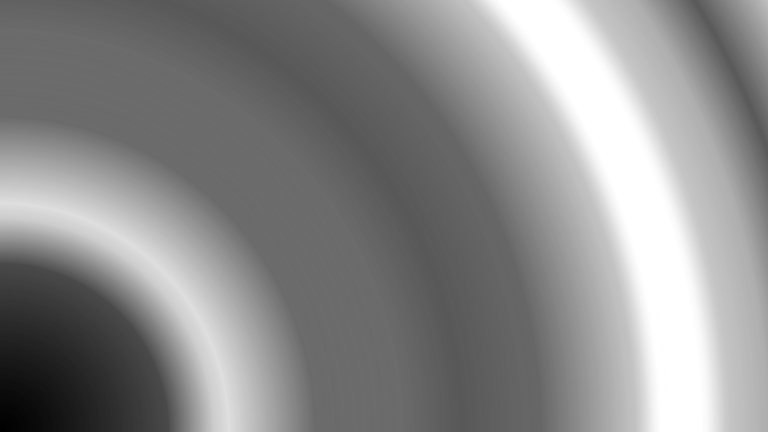
Write a Shadertoy shader that draws this background.

```glsl
// Concentric grey rings of light spreading from the lower-left corner.
// A radial brightness profile is built by adding straight and soft ramps,
// then faint circular grooves are laid over it. Radii are in canvas heights.

const vec2  CENTER       = vec2(0.0);
const float CORE_RADIUS  = 0.40;   // dark disc at the corner
const float CORE_LEVEL   = 0.30;
const float CORE_CURVE   = 1.3;
const float INNER_PEAK   = 0.53;   // crest of the inner ring
const float INNER_END    = 0.73;
const float VALLEY       = 1.065;  // darkest line of the wide band
const float OUTER_START  = 1.25;   // foot of the bright outer ring
const float OUTER_KNEE   = 1.46;
const float OUTER_FULL   = 1.535;
const float OUTER_FADE   = 1.62;
const float HALO_START   = 1.70;
const float HALO_END     = 1.78;
const float CREASE       = 1.893;  // dark line past the outer ring
const float GROOVE_DEPTH = 0.003;
const float GROOVE_COUNT = 60.0;   // grooves per canvas height

// Straight ramp from 0 to 1 between two radii
float ramp(float from, float to, float r) {
    return clamp((r - from) / (to - from), 0.0, 1.0);
}

// Dark core and the inner ring around it
float innerRing(float r) {
    float level = CORE_LEVEL * pow(ramp(0.0, CORE_RADIUS, r), CORE_CURVE);
    level += 0.50 * ramp(0.39, 0.495, r);
    level += 0.07 * ramp(0.495, INNER_PEAK, r);
    return level - 0.45 * ramp(INNER_PEAK, INNER_END, r);
}

// Shallow dip across the wide grey band
float valley(float r) {
    return 0.055 * ramp(VALLEY, 1.22, r) - 0.075 * ramp(0.93, VALLEY, r);
}

// White ring, its halo, the crease and the glow beyond
float outerRing(float r) {
    float level = 0.35 * ramp(OUTER_START, OUTER_KNEE, r);
    level += 0.25 * smoothstep(OUTER_KNEE, OUTER_FULL, r);
    level -= 0.24 * smoothstep(OUTER_FADE, HALO_START, r);
    level -= 0.08 * ramp(HALO_START, HALO_END, r);
    level -= 0.33 * ramp(HALO_END, CREASE, r);
    return level + 0.40 * ramp(CREASE, 2.04, r);
}

// Fine uneven rings from two beating waves
float grooves(float r) {
    float phase = 6.2831853 * GROOVE_COUNT * r;
    return GROOVE_DEPTH * sin(phase) * sin(phase * 0.37);
}

void mainImage(out vec4 fragColor, in vec2 fragCoord) {
    float r = length(fragCoord / iResolution.y - CENTER);
    float level = innerRing(r) + valley(r) + outerRing(r) + grooves(r);
    fragColor = vec4(vec3(clamp(level, 0.0, 1.0)), 1.0);
}
```
